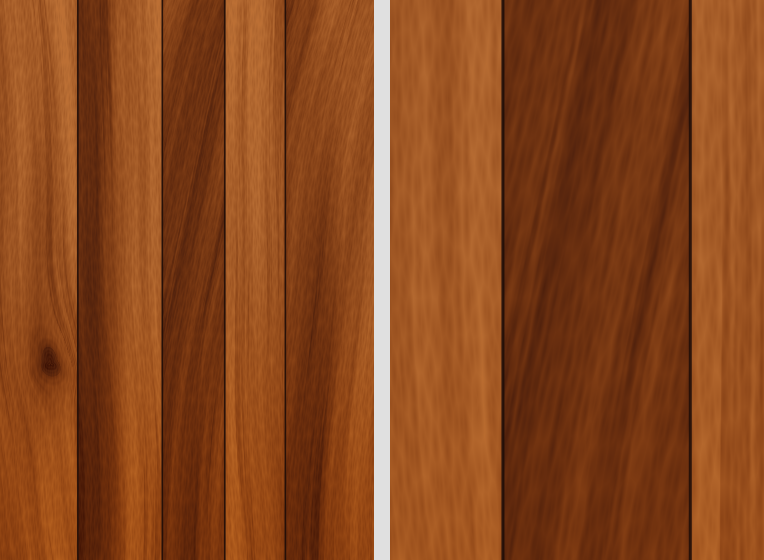
Left, the full canvas; right, a detail of the centre.
This texture is drawn by a Shadertoy shader. Its source:

```glsl
// Five upright hardwood planks of uneven width, parted by thin dark seams.
// Layered sines bend into the grain, stretched cellular noise makes the pores,
// and a flow-around-a-disc field leads the first plank's grain past a knot.

const float edges[6] = float[6](0.0, 0.208, 0.434, 0.601, 0.763, 1.0);

// Per plank: tone at left, tone at right, lean of the grain, streak contrast
const vec4 planks[5] = vec4[5](
    vec4(0.72, 0.76, 0.030, 0.15),
    vec4(0.22, 0.82, -0.012, 0.15),
    vec4(0.30, 0.30, 0.110, 0.20),
    vec4(0.86, 0.74, -0.008, 0.13),
    vec4(0.34, 0.68, 0.095, 0.16));

vec2 hash2(vec2 p) {
    return fract(sin(vec2(dot(p, vec2(127.1, 311.7)), dot(p, vec2(269.5, 183.3)))) * 4375.85);
}

// Distance to the nearest scattered cell point
float cellular(vec2 p) {
    vec2 cell = floor(p), f = fract(p);
    float nearest = 2.0;
    for (int y = -1; y <= 1; y++)
        for (int x = -1; x <= 1; x++) {
            vec2 o = vec2(x, y);
            nearest = min(nearest, length(o + hash2(cell + o) - f));
        }
    return nearest;
}

// Long wandering streaks: each sine is bent by the coarser ones before it
float streaks(vec2 q, float seed) {
    float sum = 0.0, freq = 18.0, amp = 0.5;
    for (int i = 0; i < 8; i++) {
        float k = float(i);
        float drift = 1.2 * sin(q.y * (1.5 + k) + seed * 2.3 + k * 1.9 + q.x * 9.0);
        sum += amp * sin(freq * q.x + seed * (k + 1.3) + drift + 1.5 * sum);
        freq *= 1.7;
        amp *= 0.8;
    }
    return sum;
}

void mainImage(out vec4 fragColor, in vec2 fragCoord) {
    vec2 p = fragCoord / iResolution.x;
    float height = fragCoord.y / iResolution.y;
    float pixel = 1.0 / iResolution.x;

    // Which plank, and how far to the nearest seam
    int id = 0;
    float seam = 1.0;
    for (int i = 1; i < 5; i++) {
        if (p.x > edges[i]) id = i;
        seam = min(seam, abs(p.x - edges[i]));
    }
    vec4 plank = planks[id];
    float across = (p.x - edges[id]) / (edges[id + 1] - edges[id]);
    float seed = float(id) * 3.7 + 1.0;

    // Grain leans more towards the top and sways gently
    float sway = 0.012 * sin(p.y * 3.0 + seed) + 0.004 * sin(p.y * 7.0 + seed * 2.0);
    vec2 q = vec2(p.x - plank.z * p.y * p.y + sway, p.y);
    vec2 poreSpace = q;

    // Knot: grain parts around an oval, with rings inside it
    float knotDark = 0.0;
    if (id == 0) {
        vec2 d = p - vec2(0.135, 0.525);
        d.x += 0.15 * d.y;
        float r = length(d * vec2(1.0, 0.6)) + 0.003 * sin(3.0 * atan(d.y, d.x));
        float R = 0.045;
        float flow = r < R ? R - r : d.x * (1.0 - R * R / (r * r));
        q.x = flow + (q.x - p.x) * smoothstep(0.05, 0.3, r);
        float column = exp(-pow((p.x - 0.1) / 0.04, 2.0));
        knotDark = 0.6 * exp(-pow(r / 0.028, 2.0)) + 0.22 * exp(-pow(r / 0.08, 2.0))
                 + 0.2 * column * smoothstep(1.35, 0.7, p.y) * smoothstep(0.1, 0.5, p.y);
    }

    // Tone: plank shading, streaks, dark veins and pores
    float tone = mix(plank.x, plank.y, smoothstep(0.2, 0.75, across + 2.0 * sway));
    tone += 0.24 * (height - 0.45) + plank.w * streaks(q, seed);
    tone -= 0.22 * smoothstep(0.5, 1.3, streaks(q * vec2(1.4, 0.8), seed + 4.0));
    tone += 0.2 * (cellular(poreSpace * vec2(170.0, 30.0)) - 0.45);
    tone -= knotDark + 0.1 * exp(-seam / 0.006);
    tone = clamp(tone, -0.3, 1.1);

    // Brown ramp, richer in the middle and more orange near the floor
    vec3 col = mix(vec3(0.33, 0.14, 0.05), vec3(0.70, 0.41, 0.18), tone);
    col -= vec3(0.0, 0.09, 0.12) * max(tone * (1.0 - tone), 0.0);
    col *= mix(vec3(1.04, 0.96, 0.72), vec3(1.0, 1.0, 1.06), smoothstep(0.0, 0.6, height));

    // Seams
    float gap = 1.0 - smoothstep(0.0006, 0.0012 + pixel, seam);
    col = mix(col, vec3(0.12, 0.05, 0.03), 0.9 * gap);
    fragColor = vec4(col, 1.0);
}
```
